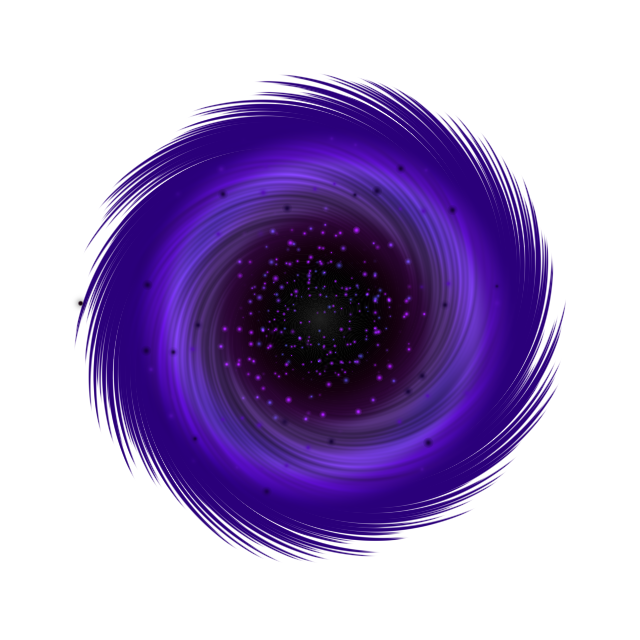
Write a WebGL 1 fragment shader that draws this background.

```glsl
precision highp float;
// A violet spiral vortex with feathered strands, a dark core and scattered sparks on white.

uniform vec2 u_resolution;

const float TAU = 6.283185;
const vec2 CENTER = vec2(0.5, 0.502);
const float PITCH = 0.27;          // inward slope of the spiral
const float TIP_MIN = 0.338;       // shortest strand radius
const float TIP_RANGE = 0.05;
const float TAPER = 0.078;         // radial length of the strand points
const float STREAKS = 64.0;        // streaks around the disc
const float SPARK_RADIUS = 0.18;
const vec2 LONE_DOT = vec2(0.126, 0.526);

const vec3 PAPER = vec3(1.0);
const vec3 INDIGO = vec3(0.165, 0.0, 0.48);
const vec3 VIOLET = vec3(0.32, 0.05, 0.70);
const vec3 GLOW = vec3(0.43, 0.22, 0.82);
const vec3 SLATE = vec3(0.19, 0.13, 0.50);
const vec3 MAUVE = vec3(0.27, 0.16, 0.40);
const vec3 PLUM = vec3(0.17, 0.02, 0.21);
const vec3 WINE = vec3(0.08, 0.0, 0.06);
const vec3 SPARK_PURPLE = vec3(0.58, 0.10, 0.92);
const vec3 SPARK_BLUE = vec3(0.25, 0.25, 0.72);

float hash(vec2 p) {
  return fract(sin(dot(p, vec2(127.1, 311.7))) * 4375.85);
}

vec2 gradient(vec2 cell, float period) {
  float a = TAU * hash(vec2(mod(cell.x, period), cell.y));
  return vec2(cos(a), sin(a));
}

// Gradient noise that repeats along x
float noise(vec2 p, float period) {
  vec2 i = floor(p), f = fract(p);
  vec2 w = f * f * f * (f * (f * 6.0 - 15.0) + 10.0);
  vec2 e = vec2(1.0, 0.0);
  float low = mix(dot(gradient(i, period), f),
                  dot(gradient(i + e, period), f - e), w.x);
  float high = mix(dot(gradient(i + e.yx, period), f - e.yx),
                   dot(gradient(i + e.xx, period), f - e.xx), w.x);
  return mix(low, high, w.y);
}

// Coverage of one layer of tapered strands
float strands(float turns, float r, float count, float px) {
  float x = turns * count;
  float id = mod(floor(x), count);
  float tip = TIP_MIN + TIP_RANGE * hash(vec2(id, count));
  float t = clamp((tip - r) / TAPER, 0.0, 1.0);
  float halfWidth = 0.6 * pow(t, 0.75);
  float unit = TAU * r * PITCH / count;
  float d = (abs(fract(x) - 0.5) - halfWidth) * unit;
  return (1.0 - smoothstep(-px, px, d)) * smoothstep(0.0, 0.08, t);
}

// Radial colours from the core to the rim
vec3 discColor(float r, float angle, float turns) {
  float fine = noise(vec2(turns * STREAKS, r * 9.0), STREAKS);
  float broad = noise(vec2(turns * 16.0, r * 7.0 + 30.0), 16.0);
  float streak = fine + 0.7 * broad;
  float q = r - 0.007 * cos(angle) + 0.008 * streak * smoothstep(0.1, 0.2, r);
  vec3 c = mix(vec3(0.0), WINE, smoothstep(0.06, 0.12, q));
  c = mix(c, PLUM, smoothstep(0.105, 0.155, q));
  c = mix(c, MAUVE, smoothstep(0.145, 0.185, q));
  c = mix(c, GLOW, smoothstep(0.185, 0.235, q));
  c = mix(c, VIOLET, smoothstep(0.233, 0.262, q));
  c = mix(c, INDIGO, smoothstep(0.252, 0.30, q));
  // Four blue-grey shadows between the bright arcs
  float lobe = 0.5 + 0.5 * cos(4.0 * angle - 3.6);
  float band = exp(-pow((r - 0.222) / 0.022, 2.0));
  c = mix(c, SLATE, 0.6 * band * lobe);
  float ring = smoothstep(0.12, 0.2, r) * (1.0 - smoothstep(0.25, 0.31, r));
  return c * (1.0 + 0.45 * streak * ring);
}

// One jittered spark per cell: x is its glow, y its random tint
vec2 spark(vec2 p, float size, float seed, float chance) {
  vec2 id = floor(p / size);
  vec2 jitter = vec2(hash(id + seed), hash(id + seed + 17.3)) - 0.5;
  float d = length(fract(p / size) - 0.5 - 0.5 * jitter) * size;
  float pick = hash(id + seed + 41.7);
  float radius = size * mix(0.06, 0.13, hash(id + seed + 63.1));
  float glow = exp(-d * d / (radius * radius)) + 0.25 * exp(-d * d / (5.0 * radius * radius));
  glow *= 1.0 - smoothstep(0.2, 0.25, d / size);
  return vec2(glow * step(pick, chance), hash(id + seed + 85.9));
}

void main() {
  float side = min(u_resolution.x, u_resolution.y);
  float px = 1.0 / side;
  vec2 uv = (gl_FragCoord.xy - 0.5 * u_resolution) * px + 0.5;
  vec2 p = uv - CENTER;
  float r = max(length(p), 0.001);
  float angle = atan(p.y, p.x);
  float turns = (angle - log(r) / PITCH) / TAU;

  // Overlapping strand layers form the feathered rim
  float gap = 1.0;
  for (int i = 0; i < 3; i++) {
    gap *= 1.0 - strands(turns + 0.13 * float(i), r, 59.0 + 14.0 * float(i), px);
  }
  vec3 disc = discColor(r, angle, turns);

  // Sparks grow larger away from the core
  for (int i = 0; i < 4; i++) {
    float k = float(i);
    float inner = 0.035 * max(k - 1.0, 0.0);
    float fade = smoothstep(inner, inner + 0.02, r)
               * (1.0 - smoothstep(0.07 + 0.03 * k, SPARK_RADIUS * (0.6 + 0.14 * k), r));
    vec2 s = spark(p + 3.0, 0.013 + 0.0045 * k, 11.0 * k, 0.5);
    disc += mix(SPARK_PURPLE, SPARK_BLUE, smoothstep(0.45, 0.9, s.y)) * s.x * fade * 0.75;
  }

  // Sparse bright and dark specks over the outer bands
  vec2 speck = spark(p + 5.0, 0.036, 7.0, 0.3);
  float outer = smoothstep(0.15, 0.18, r) * (1.0 - smoothstep(0.27, 0.31, r));
  vec3 speckColor = speck.y < 0.5 ? INDIGO * 0.4 : VIOLET;
  disc = mix(disc, speckColor, clamp(speck.x * outer * 0.7, 0.0, 1.0));

  vec3 color = mix(disc, PAPER, gap);

  // Lone dark dot with a soft halo
  float d = length(uv - LONE_DOT);
  color *= 1.0 - 0.3 * exp(-d * d / 0.00005);
  color = mix(color, WINE, 1.0 - smoothstep(0.0015, 0.0035 + px, d));
  gl_FragColor = vec4(clamp(color, 0.0, 1.0), 1.0);
}
```
